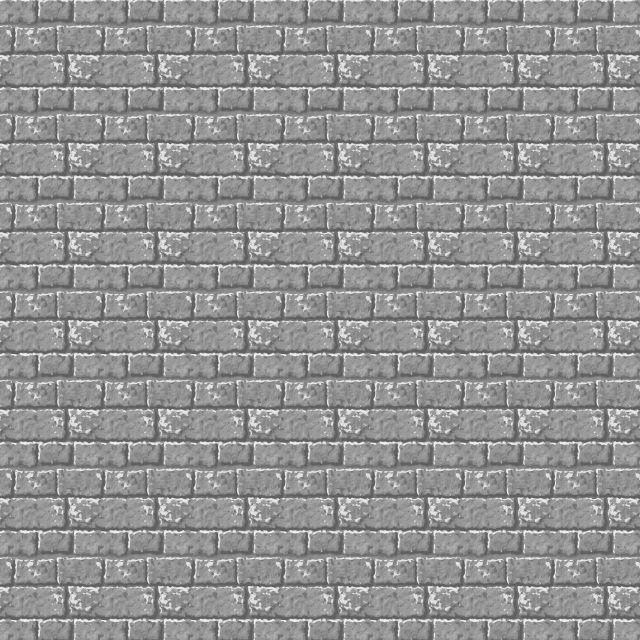
This texture map is drawn by a WebGL 2 fragment shader. Its source:

```glsl
#version 300 es
precision highp float;
// Embossed grey brick wall: one tile of five ragged bricks in three courses,
// repeated over the canvas. Tileable noise roughens the edges, pits the faces
// and breaks up the pale worn zones; light falls from the upper left.
uniform vec2 u_resolution;
out vec4 outColor;

const vec2 REPEATS = vec2(7.12, 7.22);     // tiles across and down
const vec2 TILE_SHIFT = vec2(0.77, 0.62);  // position of the first tile
const float CORNER = 0.022;                // brick corner radius
const float ROUGHNESS = 0.034;             // broad edge wobble
const float RAGGEDNESS = 0.017;            // fine edge wobble
const float SOFTNESS = 0.005;              // edge blur
const float RIM = 0.018;                   // width of the lit edge
const float SHADOW = 0.028;                // reach of the cast shadow
const float MORTAR_GREY = 0.45;
const float LEDGE_GREY = 0.55;
const float SHADOW_GREY = 0.36;
const float FACE_GREY = 0.58;
const float PIT_GREY = 0.40;
const float WORN_GREY = 0.94;
const int BRICKS = 5;
const int ZONES = 6;

// Left, top, right, bottom of each brick in tile units, y downwards
const vec4 BOX[BRICKS] = vec4[BRICKS](
  vec4(0.00, 0.000, 0.95, 0.335), vec4(0.05, 0.372, 0.63, 0.635),
  vec4(0.66, 0.377, 1.01, 0.600), vec4(-0.13, 0.670, 0.36, 0.970),
  vec4(0.395, 0.690, 0.85, 0.955));
// Centre and radii of the heavily worn zones
const vec4 WORN_ZONE[ZONES] = vec4[ZONES](
  vec4(0.18, 0.04, 0.24, 0.10), vec4(0.88, 0.14, 0.08, 0.17),
  vec4(0.61, 0.735, 0.24, 0.045), vec4(0.61, 0.86, 0.08, 0.07),
  vec4(0.33, 0.74, 0.05, 0.09), vec4(0.07, 0.13, 0.08, 0.15));

float hash(vec2 p) {
  return fract(sin(dot(p, vec2(127.1, 311.7))) * 43758.5);
}

// Value noise that repeats with the tile, n cells per side
float noise(vec2 p, float n) {
  vec2 cell = floor(p * n), f = fract(p * n);
  f = f * f * (3.0 - 2.0 * f);
  vec2 a = mod(cell, n), b = mod(cell + 1.0, n);
  return mix(mix(hash(a + n), hash(vec2(b.x, a.y) + n), f.x),
             mix(hash(vec2(a.x, b.y) + n), hash(b + n), f.x), f.y);
}

float fbm(vec2 p, float n) {
  return 0.5 * noise(p, n) + 0.3 * noise(p, 2.0 * n) + 0.2 * noise(p, 4.0 * n);
}

// Coverage of the nearest brick, from its signed distance
float cover(vec2 p) {
  float best = 1e3;
  for (int i = 0; i < BRICKS; i++) {
    vec2 middle = 0.5 * (BOX[i].xy + BOX[i].zw);
    vec2 halfSize = 0.5 * (BOX[i].zw - BOX[i].xy);
    vec2 q = abs(fract(p - middle + 0.5) - 0.5) - halfSize + CORNER;
    best = min(best, length(max(q, 0.0)) + min(max(q.x, q.y), 0.0) - CORNER);
  }
  return smoothstep(SOFTNESS, -SOFTNESS, best);
}

// How strongly a point lies inside the worn zones
float wornZone(vec2 p) {
  float zone = 0.0;
  for (int i = 0; i < ZONES; i++) {
    vec2 q = (fract(p - WORN_ZONE[i].xy + 0.5) - 0.5) / WORN_ZONE[i].zw;
    zone = max(zone, smoothstep(1.3, 0.3, length(q)));
  }
  return zone;
}

float wall(vec2 p) {
  vec2 wobble = vec2(fbm(p, 11.0), fbm(p + 0.37, 13.0)) - 0.5;
  vec2 rag = vec2(noise(p, 33.0), noise(p, 41.0)) - 0.5;
  vec2 q = p + ROUGHNESS * wobble + RAGGEDNESS * rag;
  float face = cover(q), grain = fbm(p, 23.0);

  // Mortar with a paler bed under the small course, darkest in shade
  float bed = fract(q.y);
  float pale = smoothstep(0.63, 0.65, bed) * smoothstep(0.72, 0.69, bed);
  float mortar = mix(MORTAR_GREY, LEDGE_GREY, pale) + 0.08 * (grain - 0.5);
  mortar = mix(mortar, SHADOW_GREY, 0.85 * cover(q - SHADOW) * (1.0 - 0.5 * pale));

  // Brick face with embossed grain, round pits and a shaded lower edge
  float relief = grain - fbm(p - 0.012, 23.0);
  float grey = FACE_GREY + 0.12 * (fbm(p, 7.0) - 0.5) + 0.14 * (grain - 0.5) + 0.15 * relief;
  grey = mix(grey, PIT_GREY, 0.7 * smoothstep(0.72, 0.88, noise(p + 0.02 * rag, 27.0)));
  grey -= 0.07 * (1.0 - cover(q + RIM));

  // Fine pale flakes, dense in the worn zones and rare elsewhere
  float flakes = 0.65 * fbm(p + 0.61, 31.0) + 0.35 * (1.0 - abs(2.0 * noise(p, 19.0) - 1.0));
  float limit = mix(0.78, 0.53, wornZone(p + ROUGHNESS * wobble));
  float worn = smoothstep(limit, limit + 0.12, flakes);

  // Broken ledge on the wide brick, with a dark step below it
  vec2 ledge = fract(p + 0.1 * wobble + 0.2) - 0.2 - vec2(0.14, 0.12);
  float reach = length(ledge / vec2(1.25, 1.0)) - 0.135;
  float side = smoothstep(0.02, 0.08, ledge.y);
  grey -= 0.10 * side * smoothstep(0.022, 0.010, abs(reach - 0.028));
  float arc = side * smoothstep(0.024, 0.004, abs(reach));
  worn = max(worn, arc * smoothstep(0.44, 0.58, flakes));

  // Broken rim on lit edges, and a thin pale seam along the course tops
  float chips = smoothstep(0.30, 0.56, fbm(p + 0.23, 27.0));
  float rim = (1.0 - cover(q - RIM)) * chips;
  float seam = smoothstep(0.014, 0.004, abs(bed - 0.376)) * chips;
  grey = mix(grey, WORN_GREY, max(0.85 * worn, 0.95 * rim));
  return mix(mix(mortar, grey, face), WORN_GREY, 0.8 * seam);
}

void main() {
  // Four samples per pixel keep the fine wear smooth
  for (int i = 0; i < 4; i++) {
    vec2 uv = (gl_FragCoord.xy + 0.5 * vec2(i % 2, i / 2) - 0.25) / u_resolution;
    float grey = wall(vec2(uv.x, 1.0 - uv.y) * REPEATS - TILE_SHIFT);
    outColor += vec4(vec3(0.25 * grey), 0.25);
  }
}
```
